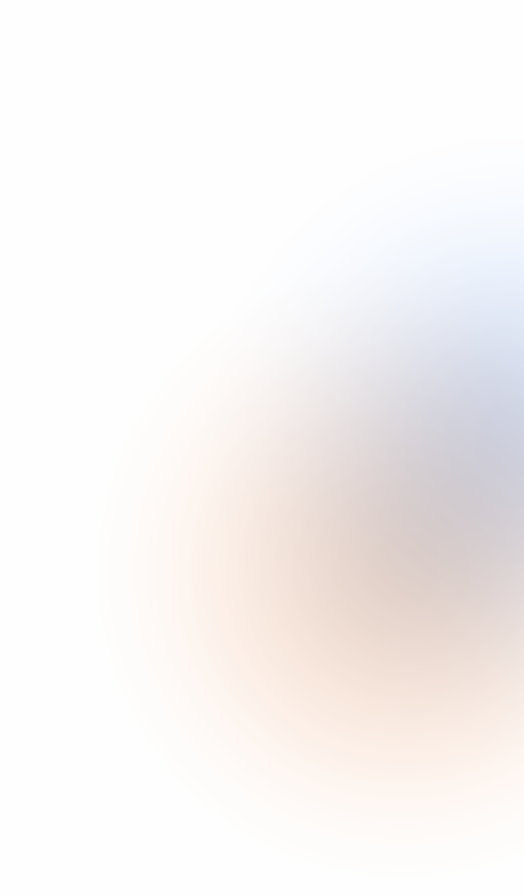
Give the GLSL for this background, as a Shadertoy shader.

```glsl
// Two soft overlapping glows, cool blue above warm peach, on a white ground.

// Positions and radii are in units of the canvas height.
const vec2 BLUE_CENTER = vec2(0.573, 0.512);
const vec2 PEACH_CENTER = vec2(0.449, 0.362);
const float BLUE_RADIUS = 0.378;
const float PEACH_RADIUS = 0.378;

const vec3 GROUND = vec3(0.998, 0.997, 0.997);
const vec3 BLUE_RIM = vec3(0.88, 0.93, 1.0);
const vec3 BLUE_CORE = vec3(0.82, 0.875, 0.965);
const vec3 PEACH_RIM = vec3(1.0, 0.88, 0.80);
const vec3 PEACH_CORE = vec3(0.94, 0.855, 0.80);

const float BAND_COUNT = 14.0;
const float BAND_STRENGTH = 0.4;

// Faint concentric terraces with softened steps
float terrace(float level) {
    float scaled = level * BAND_COUNT;
    float stepped = floor(scaled) + smoothstep(0.3, 0.7, fract(scaled));
    return mix(level, stepped / BAND_COUNT, BAND_STRENGTH);
}

// Light passed by a round glow: white outside, rim hue, then core hue
vec3 glowTint(vec2 p, vec2 center, float radius, vec3 rim, vec3 core) {
    float falloff = 1.0 - smoothstep(0.0, 1.0, length(p - center) / radius);
    float amount = terrace(falloff);
    return mix(vec3(1.0), mix(rim, core, amount), amount);
}

void mainImage(out vec4 fragColor, in vec2 fragCoord) {
    vec2 p = fragCoord / iResolution.y;

    // Multiply the glows so that their overlap turns a muted mauve
    vec3 color = GROUND;
    color *= glowTint(p, BLUE_CENTER, BLUE_RADIUS, BLUE_RIM, BLUE_CORE);
    color *= glowTint(p, PEACH_CENTER, PEACH_RADIUS, PEACH_RIM, PEACH_CORE);

    fragColor = vec4(color, 1.0);
}
```
